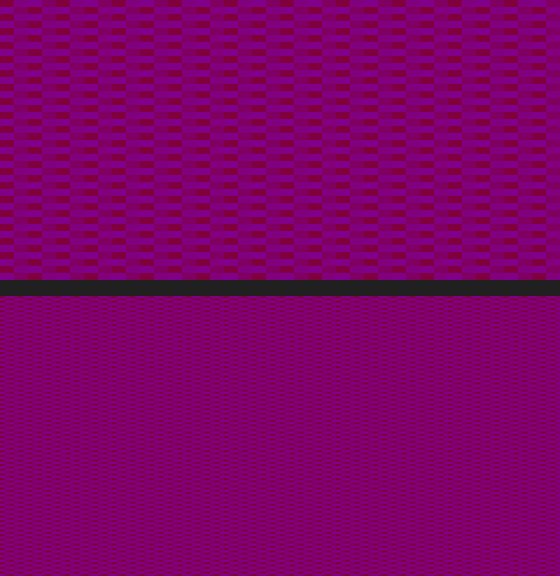
Top, the tile; bottom, the same tile 3 across and 3 down.
Give the GLSL for this pattern, as a WebGL 1 fragment shader.

```glsl
precision highp float;
// Staggered purple bricks: four shades along each row, shifted by two cells on every other row.

uniform vec2 u_resolution;

// Blue level of a cell; the shades repeat every 4 columns and 2 rows
float cellBlue(vec2 cell) {
    float shade = mod(cell.x + 2.0 * cell.y, 4.0);
    if (shade < 0.5) return 0.54;
    if (shade < 1.5) return 0.38;
    if (shade < 2.5) return 0.24;
    return 0.49;
}

void main() {
    // 40 x 40 cells: 10 repeats across, 20 down
    vec2 pos = gl_FragCoord.xy / u_resolution * 40.0;
    vec2 pixel = 40.0 / u_resolution;

    // Pixel coverage on each side of the nearest cell corner
    vec2 corner = floor(pos + 0.5);
    vec2 cover = clamp((pos - corner) / pixel + 0.5, 0.0, 1.0);

    float below = mix(cellBlue(corner - 1.0), cellBlue(corner - vec2(0.0, 1.0)), cover.x);
    float above = mix(cellBlue(corner - vec2(1.0, 0.0)), cellBlue(corner), cover.x);

    gl_FragColor = vec4(0.5, 0.0, mix(below, above, cover.y), 1.0);
}
```
